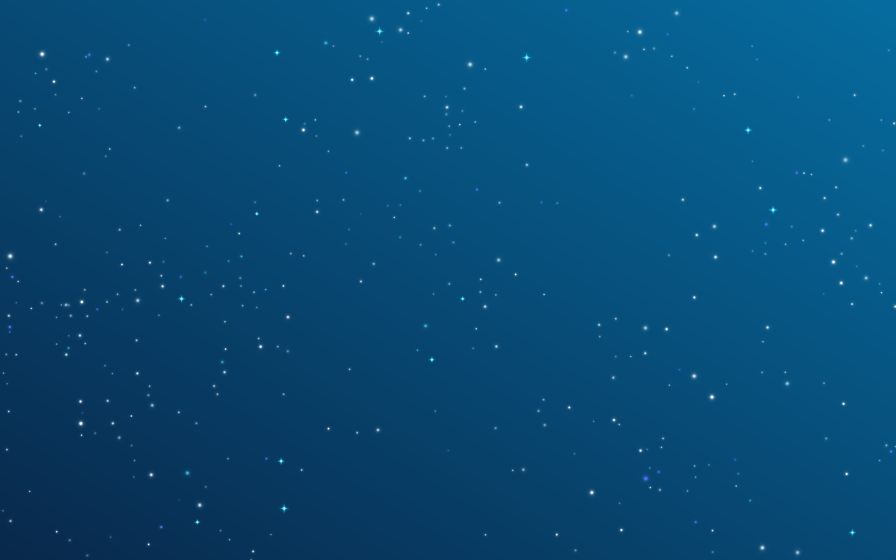
Give the GLSL for this background, as a WebGL 2 fragment shader.

```glsl
#version 300 es
precision highp float;
// Clustered white and cyan stars over a diagonal blue night-sky gradient.

uniform vec2 u_resolution;
out vec4 fragColor;

// Three random values in 0..1 for a lattice cell and a seed
vec3 hash3(vec2 cell, int seed) {
  uvec3 v = uvec3(ivec3(ivec2(cell), seed)) * 1664525u + 1013904223u;
  v.x += v.y * v.z; v.y += v.z * v.x; v.z += v.x * v.y;
  v ^= v >> 16u;
  v.x += v.y * v.z; v.y += v.z * v.x; v.z += v.x * v.y;
  return vec3(v >> 8u) / 16777216.0;
}

float valueNoise(vec2 p) {
  vec2 i = floor(p), f = fract(p);
  f = f * f * (3.0 - 2.0 * f);
  vec2 e = vec2(1.0, 0.0);
  return mix(mix(hash3(i, 90).x, hash3(i + e.xy, 90).x, f.x),
             mix(hash3(i + e.yx, 90).x, hash3(i + e.xx, 90).x, f.x), f.y);
}

// Broad clusters (centre, radius, strength) broken into small clumps
float starDensity(vec2 p) {
  const vec4 clusters[9] = vec4[9](
    vec4(0.08, 0.10, 0.25, 1.0), vec4(0.06, 0.45, 0.19, 0.8),
    vec4(0.08, 0.86, 0.15, 0.7), vec4(0.72, 0.84, 0.16, 1.0),
    vec4(0.80, 0.50, 0.16, 0.4), vec4(1.46, 0.54, 0.16, 0.8),
    vec4(1.22, 0.21, 0.13, 0.6), vec4(1.21, 0.90, 0.09, 0.7),
    vec4(1.54, 0.18, 0.15, 0.5));
  float density = 0.0;
  for (int i = 0; i < 9; i++) {
    vec2 d = (p - clusters[i].xy) / clusters[i].z;
    density += clusters[i].w * exp(-dot(d, d));
  }
  return min(density, 1.0) * smoothstep(0.2, 0.8, valueNoise(p * 13.0)) + 0.02;
}

// One jittered star per cell at most; returns premultiplied light
vec4 starLayer(vec2 p, float cells, float chance, vec2 radii, vec2 light, int seed) {
  vec2 cell = floor(p * cells);
  vec3 place = hash3(cell, seed), look = hash3(cell, seed + 1);
  if (place.z > chance * starDensity((cell + 0.5) / cells)) return vec4(0.0);

  float dist = length(p - (cell + 0.2 + 0.6 * place.xy) / cells);
  float radius = max(mix(radii.x, radii.y, look.x * look.x), 0.6 / u_resolution.y);
  float falloff = dist * dist / (radius * radius);
  float glow = exp(-falloff) + 0.15 * exp(-falloff * 0.22);

  vec3 tint = mix(vec3(0.72, 0.88, 0.96), vec3(1.0), look.y);
  if (look.z < 0.16) tint = vec3(0.25, 0.78, 0.92);
  if (look.z < 0.06) tint = vec3(0.32, 0.45, 0.98);
  float alpha = min(glow * mix(light.x, light.y, look.y), 1.0);
  return vec4(tint * alpha, alpha);
}

// Rare cyan stars with four thin rays
vec4 sparkleLayer(vec2 p) {
  vec2 cell = floor(p * 7.0);
  vec3 place = hash3(cell, 40), look = hash3(cell, 41);
  if (place.z > 0.15) return vec4(0.0);

  vec2 d = abs(p - (cell + 0.2 + 0.6 * place.xy) / 7.0);
  float size = mix(0.004, 0.010, look.x);
  float thin = max(0.0013, 0.5 / u_resolution.y);
  vec2 rays = exp(-d.yx * d.yx / (thin * thin)) * max(1.0 - d / size, 0.0);
  float core = exp(-dot(d, d) / (0.06 * size * size + thin * thin));
  float alpha = min(core + 0.8 * max(rays.x, rays.y)
                    + 0.15 * exp(-dot(d, d) / (0.3 * size * size)), 1.0);
  return vec4(mix(vec3(0.15, 0.85, 0.95), vec3(0.75, 1.0, 1.0), core * 0.7) * alpha, alpha);
}

void main() {
  vec2 uv = gl_FragCoord.xy / u_resolution;
  vec2 p = gl_FragCoord.xy / u_resolution.y;

  // Sky, from dark lower left to bright upper right
  vec3 color = mix(vec3(0.032, 0.158, 0.295), vec3(0.022, 0.425, 0.625),
                   0.5 * (uv.x + uv.y));

  // Faint dust, small stars, bright stars, sparkles
  vec4 star = starLayer(p, 43.0, 0.40, vec2(0.0014, 0.0021), vec2(0.25, 0.75), 10);
  color = color * (1.0 - star.a) + star.rgb;
  star = starLayer(p + 0.37, 37.0, 0.45, vec2(0.0015, 0.0024), vec2(0.35, 0.9), 20);
  color = color * (1.0 - star.a) + star.rgb;
  star = starLayer(p + 0.11, 23.0, 0.0, vec2(0.0), vec2(0.0), 30);
  star = starLayer(p, 23.0, 0.55, vec2(0.0020, 0.0036), vec2(0.75, 1.1), 30);
  color = color * (1.0 - star.a) + star.rgb;
  star = sparkleLayer(p);
  color = color * (1.0 - star.a) + star.rgb;

  fragColor = vec4(color, 1.0);
}
```
